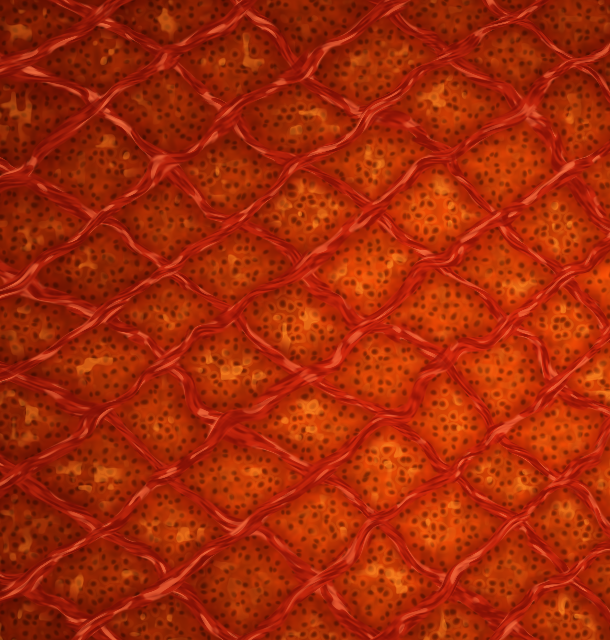
Reproduce this texture procedurally as a WebGL 1 fragment shader.

```glsl
precision highp float;
// Frayed red diamond netting stretched over glowing, pitted orange peel.
uniform vec2 u_resolution;

const vec2 NET_CENTER = vec2(0.484, 0.577);
const vec2 NET_CELL = vec2(0.230, 0.163);
const vec2 GLOW_CENTER = vec2(0.72, 0.41);

const vec3 PEEL_DARK = vec3(0.43, 0.08, 0.005);
const vec3 PEEL_LIT = vec3(0.87, 0.27, 0.02);
const vec3 PEEL_SHINE = vec3(0.97, 0.50, 0.12);
const vec3 FIBER_DARK = vec3(0.53, 0.06, 0.02);
const vec3 FIBER_RED = vec3(0.79, 0.15, 0.05);
const vec3 FIBER_PINK = vec3(0.97, 0.46, 0.27);

vec2 hash2(vec2 p) {
    p = vec2(dot(p, vec2(127.1, 311.7)), dot(p, vec2(269.5, 183.3)));
    return fract(sin(p) * 43758.54);
}

float noise(vec2 p) {
    vec2 i = floor(p), f = fract(p);
    f = f * f * (3.0 - 2.0 * f);
    float low = mix(hash2(i).x, hash2(i + vec2(1.0, 0.0)).x, f.x);
    float high = mix(hash2(i + vec2(0.0, 1.0)).x, hash2(i + 1.0).x, f.x);
    return mix(low, high, f.y);
}

// Distance to the nearest jittered cell point
float cellular(vec2 p) {
    vec2 i = floor(p), f = fract(p);
    float nearest = 4.0;
    for (int y = -1; y <= 1; y++) {
        for (int x = -1; x <= 1; x++) {
            vec2 g = vec2(float(x), float(y));
            vec2 r = g + 0.15 + 0.7 * hash2(i + g) - f;
            nearest = min(nearest, dot(r, r));
        }
    }
    return sqrt(nearest);
}

// Sheared, curved plane in which the net threads lie on integers
vec2 netCoords(vec2 p) {
    vec2 wobble = vec2(noise(p * 6.0 + 3.0), noise(p * 6.0 + 41.0)) - 0.5;
    wobble += 0.45 * (vec2(noise(p * 17.0 + 9.0), noise(p * 17.0 + 71.0)) - 0.5);
    vec2 q = p + wobble * 0.045 - NET_CENTER;
    q.x *= 1.0 + 0.35 * max(q.x, 0.0);
    q /= NET_CELL;
    return vec2(q.x + q.y, q.x - q.y);
}

// Peel with dark pores, bright rings and flecks
vec3 peelColor(vec2 p, float glow, float shine) {
    vec2 q = p + 0.006 * vec2(noise(p * 60.0), noise(p * 60.0 + 17.0));
    float pore = cellular(q * 58.0);
    float blotch = noise(p * 9.0) * 0.6 + noise(p * 32.0) * 0.4;
    vec3 color = mix(PEEL_DARK, PEEL_LIT, clamp(glow + (blotch - 0.5) * 0.42, 0.0, 1.0));
    color *= 0.88 + 0.24 * noise(q * 110.0);
    color *= 1.0 - 0.33 * (1.0 - smoothstep(0.08, 0.34, pore));

    float ring = 1.0 - smoothstep(0.05, 0.16, abs(pore - 0.42));
    float patchy = smoothstep(0.38, 0.72, noise(p * 24.0 + 5.0));
    float fleck = smoothstep(0.61, 0.80, noise(q * vec2(85.0, 75.0) + 2.0));
    float amount = (0.75 * fleck + 0.35 * ring * glow) * (0.25 + 0.75 * patchy);
    return mix(color, PEEL_SHINE, clamp(amount * shine, 0.0, 0.85));
}

// One thread family: rgb is fiber color, a is coverage
vec4 thread(float lane, float along, float seed, float glow) {
    float id = floor(lane + 0.5) + seed;
    float across = (lane - floor(lane + 0.5)) * 0.133;
    float t = along * 0.14;
    across += (noise(vec2(t * 24.0, id * 7.3)) - 0.5) * 0.011;

    float twist = across + 0.004 * sin(t * 58.0 + id * 2.4);
    float fray = noise(vec2(t * 42.0 + id * 5.7, twist * 175.0 + id * 13.0));
    float fine = noise(vec2(t * 75.0 - id * 3.1, (twist - t * 0.12) * 330.0));
    float knot = exp(-40.0 * pow(fract(along + 0.5) - 0.5, 2.0));
    float halfWidth = 0.0065 + 0.0045 * noise(vec2(t * 30.0, id)) + 0.004 * knot;
    float edge = abs(across) + (fray - 0.5) * 0.008;
    float cover = 1.0 - smoothstep(halfWidth - 0.002, halfWidth + 0.003, edge);

    vec3 color = mix(FIBER_DARK, FIBER_RED, smoothstep(0.15, 0.75, fine * 0.6 + fray * 0.4));
    color *= 0.82 + 0.26 * glow;
    float flake = smoothstep(0.60, 0.76, fray) * (0.45 + 0.55 * fine);
    flake *= 0.55 + 0.45 * noise(vec2(t * 9.0, id * 3.7));
    color = mix(color, FIBER_PINK, flake * 0.95);
    return vec4(color, cover * (0.78 + 0.22 * fray));
}

void main() {
    vec2 p = gl_FragCoord.xy / u_resolution.y;
    vec2 fromGlow = p - GLOW_CENTER;
    float glow = exp(-2.5 * dot(fromGlow, fromGlow * vec2(1.0, 1.15)));

    vec2 net = netCoords(p);
    vec2 gap = abs(fract(net + 0.5) - 0.5);
    float inside = smoothstep(0.05, 0.32, min(gap.x, gap.y));

    // Peel, reddened and shaded beside the threads
    vec3 color = peelColor(p, glow, inside * (0.45 + 0.6 * glow));
    color *= mix(vec3(0.86, 0.62, 0.8), vec3(1.0), inside);

    // Two crossing thread families
    vec4 falling = thread(net.x, net.y, 3.0, glow);
    vec4 rising = thread(net.y, net.x, 29.0, glow);
    color = mix(color, falling.rgb, falling.a);
    color = mix(color, rising.rgb, rising.a);

    gl_FragColor = vec4(color, 1.0);
}
```
